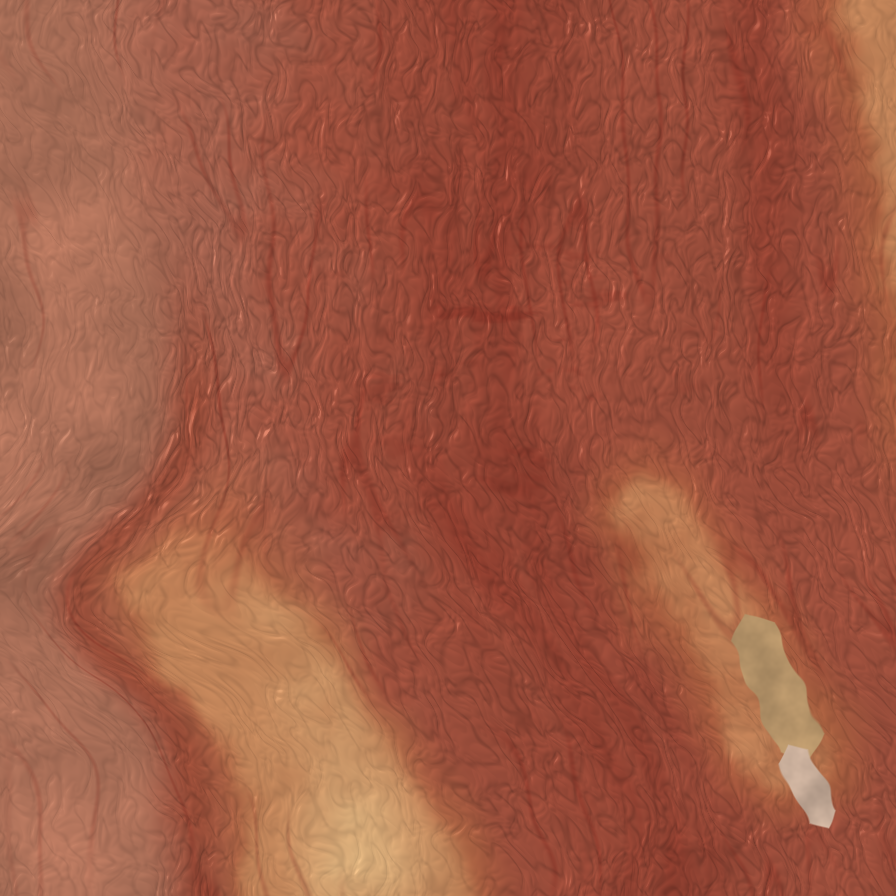
Reproduce this texture procedurally as a Shadertoy shader.

```glsl
const vec3 DEEP_RED = vec3(0.49, 0.18, 0.135);
const vec3 FLESH = vec3(0.585, 0.295, 0.225);
const vec3 ROSE = vec3(0.625, 0.375, 0.30);
const vec3 PINK = vec3(0.655, 0.43, 0.34);
const vec3 ORANGE = vec3(0.68, 0.40, 0.255);
const vec3 TAN = vec3(0.755, 0.535, 0.365);
const vec3 CREAM = vec3(0.83, 0.68, 0.48);
const vec3 FLAKE = vec3(0.80, 0.68, 0.55);
const vec2 LIGHT = vec2(-0.6, 0.8);
const float LIGHT_STEP = 0.0018;
const float RELIEF_GAIN = 0.27;
const float CREASE_DEPTH = 0.13;
const float FOLD_DEPTH = 0.45;
const float GLINT_GAIN = 0.15;

vec2 gradientAt(vec2 cell) {
    vec3 h = fract(cell.xyx * vec3(0.1031, 0.1030, 0.0973));
    h += dot(h, h.yzx + 33.33);
    float angle = 6.2832 * fract((h.x + h.y) * h.z);
    return vec2(cos(angle), sin(angle));
}

float noise(vec2 p) {
    vec2 i = floor(p), f = fract(p);
    vec2 u = f * f * f * (f * (f * 6.0 - 15.0) + 10.0);
    vec2 o = vec2(0.0, 1.0);
    float low = mix(dot(gradientAt(i), f), dot(gradientAt(i + o.yx), f - o.yx), u.x);
    float high = mix(dot(gradientAt(i + o), f - o), dot(gradientAt(i + 1.0), f - 1.0), u.x);
    return 1.4 * mix(low, high, u.y);
}

float fbm(vec2 p) {
    float sum = 0.0, amp = 0.5;
    for (int i = 0; i < 4; i++) {
        sum += amp * noise(p);
        p = mat2(1.6, 1.2, -1.2, 1.6) * p + 5.3;
        amp *= 0.5;
    }
    return sum;
}

float bump(float x, float width) { return exp(-x * x / (width * width)); }

// Right border of the pale lobe on the left
float lobeEdge(float y) {
    return 0.20 - 0.13 * bump(y - 0.33, 0.11) - 0.12 * smoothstep(0.6, 1.0, y);
}

// Straightens the bent fibres: x runs across them, y along them
vec2 fibreSpace(vec2 p) {
    float sweep = 0.2 * (1.0 - smoothstep(0.0, 0.55, p.y)) * smoothstep(-0.1, 0.7, p.x);
    float sway = (lobeEdge(p.y) - 0.13) * (1.0 - smoothstep(0.1, 0.45, p.x));
    vec2 q = vec2(p.x - sweep - sway, p.y);
    return q + vec2(0.016, 0.012) * vec2(noise(p * 9.0), noise(p * 9.0 + 31.0));
}

// Wrinkles: x is height, y marks the creases
vec2 relief(vec2 p) {
    vec2 q = fibreSpace(p);
    q += 0.009 * vec2(noise(q * vec2(38.0, 30.0)), noise(q * vec2(38.0, 30.0) + 17.0));
    float coarse = abs(noise(q * vec2(68.0, 27.0)));
    float fine = abs(noise(q * vec2(125.0, 72.0) + 9.0));
    float strand = noise(q * vec2(42.0, 6.0) + 4.0);
    float height = 0.9 * coarse + 0.5 * fine + 0.55 * strand;
    return vec2(height, 1.0 - smoothstep(0.0, 0.16, coarse));
}

float segmentDistance(vec2 p, vec2 a, vec2 b) {
    vec2 d = b - a;
    return length(p - a - d * clamp(dot(p - a, d) / dot(d, d), 0.0, 1.0));
}

// Angular chip that tapers towards both ends
float flakeMask(vec2 p, vec2 a, vec2 b, float width) {
    vec2 axis = normalize(b - a), d = p - 0.5 * (a + b);
    float along = dot(d, axis), across = dot(d, vec2(-axis.y, axis.x));
    across += 0.008 * noise(p * 28.0);
    float halfLength = 0.5 * length(b - a);
    float edge = max(abs(across) - width, abs(along) + 0.8 * abs(across) - halfLength);
    return 1.0 - smoothstep(-0.0015, 0.0015, edge);
}

void mainImage(out vec4 fragColor, in vec2 fragCoord) {
    vec2 p = fragCoord / iResolution.xy;
    vec2 q = fibreSpace(p);
    float mottle = fbm(p * 7.0);
    vec2 w = p + 0.035 * vec2(mottle, fbm(p * 7.0 + 13.0));

    // Muscle with dark red bands
    float bandX = 0.54 + 0.2 * (1.0 - smoothstep(0.0, 0.5, w.y));
    float band = bump(w.x - bandX, 0.10) * (0.55 + 0.8 * fbm(q * vec2(22.0, 4.0)));
    float sideBand = bump(w.x - 0.86 - 0.06 * (0.7 - w.y), 0.035) * smoothstep(0.35, 0.7, w.y);
    vec3 color = mix(ROSE, FLESH, smoothstep(0.1, 0.48, w.x + 0.25 * mottle));
    color = mix(color, DEEP_RED, clamp(0.75 * band + 0.4 * sideBand, 0.0, 0.85));
    float scrape = smoothstep(0.12, 0.42, fbm(q * vec2(11.0, 27.0) + 3.0));
    color = mix(color, DEEP_RED, 0.7 * scrape * bump(length(p - vec2(0.58, 0.60)), 0.16));

    // Fat pads
    float leftPadEdge = 0.31 + 0.27 * (1.0 - smoothstep(-0.1, 0.5, w.y));
    float leftPad = (1.0 - smoothstep(-0.07, 0.04, w.x - leftPadEdge))
        * smoothstep(0.0, 0.10, w.x - lobeEdge(w.y)) * (1.0 - smoothstep(0.28, 0.55, w.y));
    float rightPad = 1.0 - smoothstep(0.025, 0.11, segmentDistance(w, vec2(0.73, 0.42), vec2(0.88, 0.16)));
    float cornerPad = smoothstep(-0.05, 0.07, w.x - 0.91 - 0.16 * (1.0 - w.y)) * smoothstep(0.3, 0.6, w.y);
    float fat = max(leftPad, max(0.85 * rightPad, cornerPad));
    color = mix(color, ORANGE, 0.95 * fat);
    color = mix(color, TAN, smoothstep(0.55, 1.0, fat + 0.35 * mottle) * 0.75);
    float core = bump(segmentDistance(w, vec2(0.36, 0.31), vec2(0.42, 0.02)), 0.07);
    color = mix(color, CREAM, 0.65 * core * leftPad * (0.45 + 0.55 * bump(w.y, 0.15) + mottle));

    // Pale lobe and the shadow beside it
    float lobeSide = p.x - lobeEdge(p.y) + 0.02 * mottle;
    float lobe = 1.0 - smoothstep(-0.045, 0.012 + 0.12 * smoothstep(0.6, 0.9, p.y), lobeSide);
    float shadow = bump(lobeSide - 0.018, 0.03) * (1.0 - smoothstep(0.5, 0.75, p.y));
    color = mix(color, PINK * (1.0 + 0.18 * mottle), 0.9 * lobe);
    color = mix(color, DEEP_RED * vec3(1.08, 1.2, 1.05), 0.5 * shadow);

    // Long folds along the fibres
    float ridge = abs(noise(q * vec2(17.0, 2.6) + 2.0));
    float fold = (1.0 - smoothstep(0.0, 0.09, ridge)) * smoothstep(-0.1, 0.35, noise(p * 5.0 + 8.0));
    float softness = 1.0 - 0.45 * max(lobe, fat);
    color = mix(color, DEEP_RED, FOLD_DEPTH * fold * softness);

    // Wrinkle light, creases and wet glints
    vec2 ahead = relief(p + LIGHT * LIGHT_STEP), behind = relief(p - LIGHT * LIGHT_STEP);
    float slope = behind.x - ahead.x;
    color *= 1.0 + RELIEF_GAIN * softness * clamp(slope, -0.6, 0.7) + 0.07 * mottle;
    color *= 1.0 - CREASE_DEPTH * softness * (0.5 * (ahead.y + behind.y) - 0.3);
    float glint = smoothstep(0.22, 0.6, slope) * smoothstep(0.0, 0.5, noise(p * 24.0));
    color += GLINT_GAIN * glint * softness * vec3(1.0, 0.85, 0.75);

    // Bare chips
    float upperChip = flakeMask(p, vec2(0.832, 0.315), vec2(0.902, 0.150), 0.027);
    float lowerChip = flakeMask(p, vec2(0.878, 0.168), vec2(0.924, 0.075), 0.018);
    vec3 chipColor = FLAKE * (0.94 + 0.22 * fbm(p * 22.0));
    color = mix(color, chipColor * vec3(0.93, 0.89, 0.78), upperChip);
    color = mix(color, chipColor * vec3(1.0, 1.02, 1.12), lowerChip);

    fragColor = vec4(clamp(color, 0.0, 1.0), 1.0);
}
```
